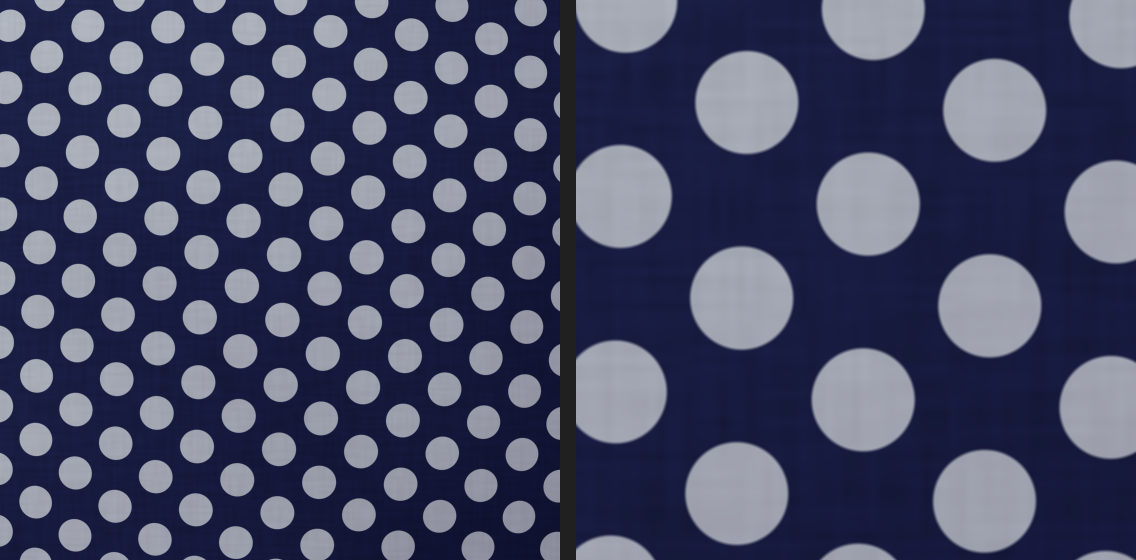
Left, the full canvas; right, a detail of the centre.
This pattern is drawn by a three.js fragment shader. Its source:

```glsl
// Staggered pale grey polka dots on navy woven cotton, slightly bowed and unevenly lit.
varying vec2 vUv;

const vec2 ACROSS = vec2(0.14775, -0.00462); // step to the next dot in a row
const vec2 UP = vec2(0.00301, 0.11657);      // step to the next dot in a column
const vec2 FIRST_DOT = vec2(0.0073, 0.0452); // from the canvas centre
const float RADIUS = 0.0307;
const float SOFTNESS = 0.0014;
const float BOW = 0.076;

const vec3 NAVY_DARK = vec3(0.058, 0.066, 0.185);
const vec3 NAVY_LIGHT = vec3(0.112, 0.134, 0.290);
const vec3 GREY_DARK = vec3(0.550, 0.555, 0.615);
const vec3 GREY_LIGHT = vec3(0.695, 0.717, 0.752);

float hash(vec2 p) {
  vec3 q = fract(p.xyx * 0.1031);
  q += dot(q, q.yzx + 33.33);
  return fract((q.x + q.y) * q.z);
}

float noise(vec2 p) {
  vec2 i = floor(p);
  vec2 f = fract(p);
  f = f * f * (3.0 - 2.0 * f);
  float low = mix(hash(i), hash(i + vec2(1.0, 0.0)), f.x);
  float high = mix(hash(i + vec2(0.0, 1.0)), hash(i + vec2(1.0, 1.0)), f.x);
  return mix(low, high, f.y);
}

// Lattice coordinates of a point, one unit per step
vec2 toLattice(vec2 p, vec2 a, vec2 b) {
  return vec2(p.x * b.y - p.y * b.x, a.x * p.y - a.y * p.x) / (a.x * b.y - a.y * b.x);
}

// Distance to the nearest lattice point
float latticeDistance(vec2 cell, vec2 a, vec2 b) {
  vec2 d = fract(cell + 0.5) - 0.5;
  return length(d.x * a + d.y * b);
}

// Barrel curve: spacing tightens towards the corners
vec2 bow(vec2 p, float amount) {
  return p * (1.0 + amount * dot(p, p));
}

// Crossed threads, centred on zero
float weave(vec2 uv) {
  float weft = noise(uv * vec2(24.0, 190.0));
  float warp = noise(uv * vec2(190.0, 24.0) + 57.0);
  return 0.5 * (weft + warp) - 0.5;
}

// Light from the upper left, with broad soft creases
float lighting(vec2 p) {
  float crease = noise(p * 4.0 + 11.0) - 0.5;
  return clamp(0.54 + dot(p, vec2(-0.5, 0.45)) + 0.22 * crease, 0.0, 1.0);
}

void main() {
  vec2 p = vUv - 0.5;

  // Two interleaved lattices, half a step apart
  vec2 cell = toLattice(bow(p, BOW) - FIRST_DOT, ACROSS, UP);
  float d = min(latticeDistance(cell, ACROSS, UP),
                latticeDistance(cell + 0.5, ACROSS, UP));
  float dotMask = 1.0 - smoothstep(-SOFTNESS, SOFTNESS, d - RADIUS);

  // Lit cloth colours
  float light = lighting(p);
  vec3 navy = mix(NAVY_DARK, NAVY_LIGHT, light);
  vec3 grey = mix(GREY_DARK, GREY_LIGHT, light);

  // Threads show a little more strongly in the dark ground
  float threads = weave(vUv);
  navy *= 1.0 + 0.22 * threads;
  grey *= 1.0 + 0.06 * threads;

  gl_FragColor = vec4(mix(navy, grey, dotMask), 1.0);
}
```
